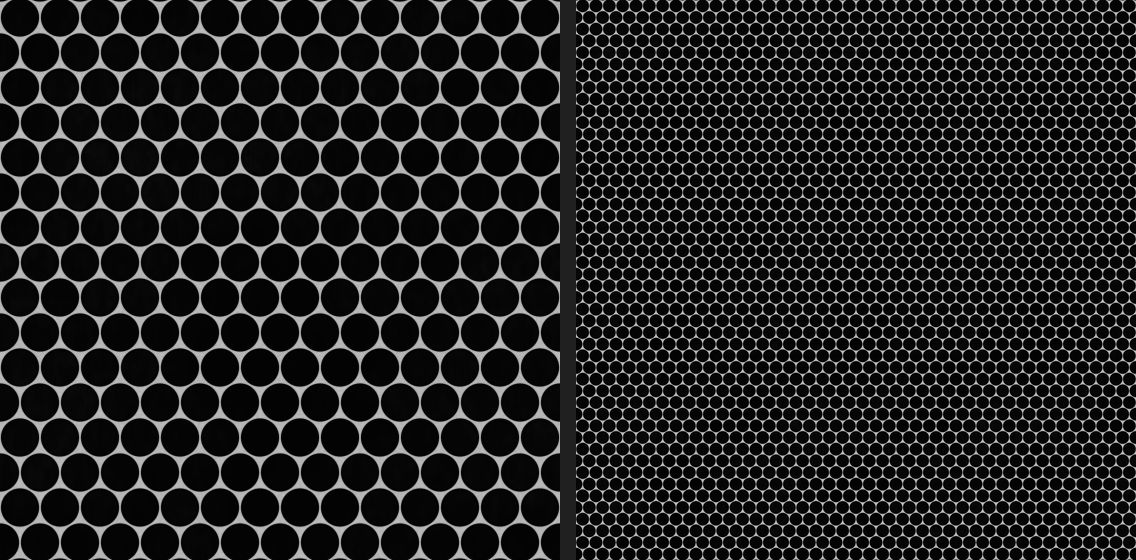
Left, the tile; right, the same tile 3 across and 3 down.
A three.js fragment shader for this pattern:

```glsl
// Black glazed penny-round tiles in staggered rows, set in pale grey grout.
varying vec2 vUv;

const vec2 GRID = vec2(14.0, 16.0);   // tiles across, rows up (even, so the stagger wraps)
const float RADIUS = 0.0341;
const float EDGE = 0.0013;            // half width of the soft rim
const vec3 GLAZE = vec3(0.010);
const vec3 HAZE = vec3(0.048);
const vec3 GROUT = vec3(0.72);

float hash(vec2 p) {
  vec3 q = fract(p.xyx * vec3(0.1031, 0.1030, 0.0973));
  q += dot(q, q.yzx + 33.33);
  return fract((q.x + q.y) * q.z);
}

// Value noise that wraps after a whole number of cells.
float noise(vec2 p, vec2 period) {
  vec2 i = floor(p);
  vec2 f = fract(p);
  f = f * f * (3.0 - 2.0 * f);
  vec2 a = mod(i, period);
  vec2 b = mod(i + 1.0, period);
  return mix(mix(hash(a), hash(vec2(b.x, a.y)), f.x),
             mix(hash(vec2(a.x, b.y)), hash(b), f.x), f.y);
}

float fbm(vec2 p, vec2 period) {
  float sum = 0.0;
  float amp = 0.5;
  for (int i = 0; i < 4; i++) {
    sum += amp * noise(p, period);
    p *= 2.0;
    period *= 2.0;
    amp *= 0.5;
  }
  return sum / 0.9375;
}

// Nearest tile: xy = offset from its centre, zw = wrapped tile index.
vec4 nearestTile(vec2 uv) {
  vec2 p = uv * GRID;
  vec4 best = vec4(1.0, 1.0, 0.0, 0.0);
  for (int j = -1; j <= 1; j++) {
    float row = floor(p.y) + float(j);
    float shift = 0.5 * mod(row, 2.0);
    float col = floor(p.x - shift + 0.5);
    vec2 offset = (p - vec2(col + shift, row + 0.5)) / GRID;
    if (length(offset) < length(best.xy)) {
      best = vec4(offset, mod(vec2(col, row), GRID));
    }
  }
  return best;
}

// Faint haze: broad clouds, a tone per tile, smudges and vertical streaks.
vec3 glaze(vec2 uv, vec2 local, vec2 id) {
  float broad = fbm(uv * 4.0, vec2(4.0));
  float band = 0.5 + 0.5 * cos(6.28318 * (uv.y - 0.83));
  float tone = hash(id + 3.0);
  vec2 seed = 40.0 * vec2(hash(id + 17.0), hash(id + 41.0));
  vec2 span = vec2(512.0);
  float smudge = smoothstep(0.4, 0.75, fbm(local * vec2(70.0, 45.0) + seed, span));
  float streak = fbm(local * vec2(220.0, 22.0) + seed.yx, span);
  float haze = smoothstep(0.3, 0.75, broad) * 0.45 + band * 0.25 + (tone - 0.5) * 0.25;
  haze *= 0.55 + 0.5 * smudge + 0.5 * (streak - 0.5);
  haze *= 1.0 - 0.5 * smoothstep(0.75, 1.0, length(local) / RADIUS);
  return mix(GLAZE, HAZE, clamp(haze, 0.0, 1.0));
}

// Fine sandy grain with a slight broad unevenness.
vec3 grout(vec2 uv) {
  float grain = noise(uv * 384.0, vec2(384.0)) - 0.5;
  float uneven = fbm(uv * 12.0, vec2(12.0)) - 0.5;
  return GROUT * (1.0 + 0.07 * grain + 0.04 * uneven);
}

void main() {
  vec4 tile = nearestTile(vUv);
  float dist = length(tile.xy) - RADIUS;
  float groutMask = smoothstep(-EDGE, EDGE, dist);
  // Grout darkens a little where it meets the tile.
  float contact = mix(0.92, 1.0, smoothstep(0.0, 0.003, dist));
  vec3 color = mix(glaze(vUv, tile.xy, tile.zw), grout(vUv) * contact, groutMask);
  gl_FragColor = vec4(color, 1.0);
}
```
